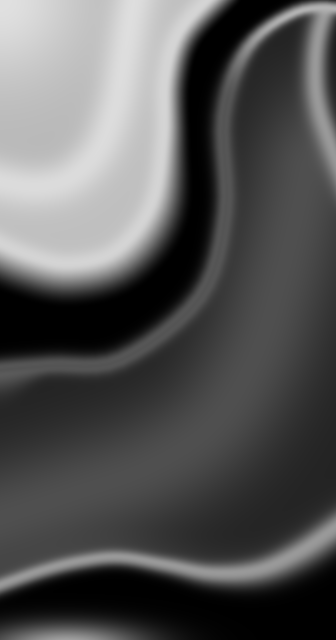
Give the GLSL for this background, as a Shadertoy shader.

```glsl
// Draws soft monochrome folds of liquid silk with glowing crests and black hollows.
#define CANVAS 768.0      // canvas height in design units
#define POINTS 11         // control points per curve
#define STEPS 6           // straight pieces per curve span
#define SILK_TONE 0.75    // pale fold, upper left
#define VALLEY_TONE 0.135 // dark grey cloth
#define SHEEN 0.175       // soft light along the valley
#define BAND_TONE 0.37    // thin band beside the hollow
#define CREST_TONE 0.60   // bright lower and right crests

// Design space: x runs right, y runs down. End points only steer the tangents.
const vec2 silkEdge[POINTS] = vec2[](
    vec2(310, -60), vec2(262, -14), vec2(215, 38), vec2(198, 95), vec2(196, 165), vec2(182, 245),
    vec2(140, 300), vec2(85, 316), vec2(35, 306), vec2(-20, 282), vec2(-70, 255));
const vec2 innerFold[POINTS] = vec2[](
    vec2(180, -100), vec2(170, -40), vec2(158, 20), vec2(148, 80), vec2(138, 130), vec2(118, 180),
    vec2(85, 213), vec2(45, 224), vec2(0, 218), vec2(-40, 205), vec2(-80, 190));
const vec2 thinBand[POINTS] = vec2[](
    vec2(460, 20), vec2(410, 11), vec2(355, 15), vec2(298, 58), vec2(269, 140), vec2(271, 255),
    vec2(240, 357), vec2(145, 432), vec2(60, 439), vec2(-15, 446), vec2(-80, 460));
const vec2 valleyLine[POINTS] = vec2[](
    vec2(390, 20), vec2(388, 90), vec2(375, 170), vec2(358, 250), vec2(335, 340), vec2(305, 430),
    vec2(255, 510), vec2(180, 560), vec2(90, 592), vec2(-10, 625), vec2(-80, 650));
const vec2 lowerCrest[POINTS] = vec2[](
    vec2(-80, 725), vec2(-20, 708), vec2(50, 684), vec2(100, 672), vec2(145, 668), vec2(200, 677),
    vec2(255, 687), vec2(310, 683), vec2(360, 661), vec2(415, 624), vec2(470, 590));
const vec2 rightCrest[POINTS] = vec2[](
    vec2(400, -20), vec2(391, 12), vec2(383, 40), vec2(379, 70), vec2(379, 105), vec2(384, 135),
    vec2(392, 160), vec2(401, 185), vec2(410, 208), vec2(422, 235), vec2(440, 260));

vec2 catmullRom(vec2 a, vec2 b, vec2 c, vec2 d, float t) {
    return b + 0.5 * t * (c - a + t * (2.0 * a - 5.0 * b + 4.0 * c - d + t * (3.0 * (b - c) + d - a)));
}

// Signed distance to a smooth curve; positive on the left of its travel.
float curveDistance(vec2 p, vec2 c[POINTS]) {
    float nearest = 1e9, side = 1.0;
    vec2 start = c[1];
    for (int i = 1; i < POINTS - 2; i++) {
        for (int j = 1; j <= STEPS; j++) {
            vec2 end = catmullRom(c[i - 1], c[i], c[i + 1], c[i + 2], float(j) / float(STEPS));
            vec2 along = end - start, toP = p - start;
            vec2 gap = toP - along * clamp(dot(toP, along) / dot(along, along), 0.0, 1.0);
            float d2 = dot(gap, gap);
            if (d2 < nearest) {
                nearest = d2;
                side = toP.x * along.y - toP.y * along.x < 0.0 ? -1.0 : 1.0;
            }
            start = end;
        }
    }
    return side * sqrt(nearest);
}

float glow(float d, float width) {
    return exp(-d * d / (width * width));
}

// Glow with its own width on each side of the curve.
float ridge(float d, float negativeWidth, float positiveWidth) {
    return glow(d, d < 0.0 ? negativeWidth : positiveWidth);
}

void mainImage(out vec4 fragColor, in vec2 fragCoord) {
    vec2 p = fragCoord / iResolution.y * CANVAS;
    p.y = CANVAS - p.y;

    float edge = curveDistance(p, silkEdge);
    float fold = curveDistance(p, innerFold);
    float band = curveDistance(p, thinBand);
    float valley = curveDistance(p, valleyLine);
    float lower = curveDistance(p, lowerCrest);
    float right = curveDistance(p, rightCrest);

    // Grey valley and its crest at the right
    float tone = VALLEY_TONE + SHEEN * glow(valley, 72.0) * smoothstep(20.0, 200.0, p.y);
    tone *= 1.0 - 0.4 * smoothstep(0.0, 20.0, right);
    tone = mix(tone, CREST_TONE, ridge(right, 15.0, 13.0));
    tone *= smoothstep(-16.0, 6.0, band);

    // Thin band, brighter and narrower toward the top
    float descent = smoothstep(10.0, 120.0, p.y);
    float bandWidth = mix(0.6, 1.0, descent);
    float flare = 14.0 * (1.0 - smoothstep(0.0, 60.0, p.x));
    float bandTone = mix(0.70, BAND_TONE, descent) - 0.04 * descent * glow(band, 4.0);
    tone = mix(tone, bandTone, ridge(band, 14.0 * bandWidth, 11.0 * bandWidth + flare));

    // Lower crest over the black hollow
    float spread = smoothstep(150.0, 400.0, p.x);
    tone += 0.07 * glow(lower, 28.0);
    tone *= smoothstep(-14.0, 4.0, lower);
    tone = mix(tone, CREST_TONE, ridge(lower, mix(11.0, 22.0, spread), mix(8.0, 14.0, spread)));

    // Pale glow rising from the bottom
    tone += 0.68 * glow(length((p - vec2(80.0, 775.0)) / vec2(95.0, 26.0)), 1.0);

    // Pale silk with its inner fold, fading more slowly at its foot
    float silk = SILK_TONE + 0.11 * glow(fold, 26.0) + 0.08 * glow(edge, 13.0);
    silk -= 0.03 * smoothstep(0.0, 40.0, -fold);
    silk += 0.16 * glow(length(p), 95.0);
    float fade = mix(32.0, 54.0, smoothstep(130.0, 310.0, p.y));
    tone = mix(tone, silk, 1.0 - smoothstep(2.0, fade, edge));

    fragColor = vec4(vec3(clamp(tone, 0.0, 1.0)), 1.0);
}
```
